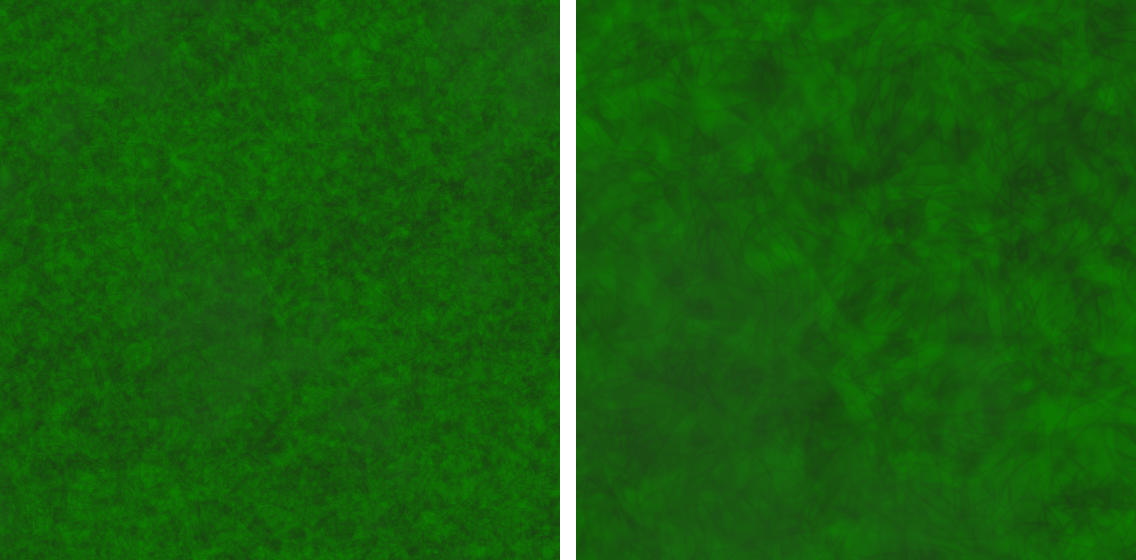
Left: the whole. Right: its middle third, enlarged.
Write a three.js fragment shader that draws this texture.

```glsl
// Mottled green fibre paper: crossing dark fibres over soft diagonal clouds and grey haze.
varying vec2 vUv;

const vec3 DARK_GREEN = vec3(0.09, 0.27, 0.06);
const vec3 BRIGHT_GREEN = vec3(0.05, 0.49, 0.0);
const vec3 HAZE_GREY = vec3(0.13, 0.36, 0.11);

const float BASE_TONE = 0.615;
const float CLOUD_STRENGTH = 0.22;
const float MOTTLE_STRENGTH = 0.17;
const float FIBRE_DEPTH = 0.42;               // darkest that piled up fibres can get
const float FIBRE_DENSITY = 0.65;
const float FACET_STRENGTH = 0.042;
const float HAZE_STRENGTH = 0.42;

const float GRAIN_ANGLE = 0.6;                // main slant, in radians
const vec2 CLOUD_SCALE = vec2(2.2, 4.2);      // cells along and across the slant
const vec2 MOTTLE_SCALE = vec2(17.0, 27.0);
const int FIBRE_LAYERS = 12;
const float FIBRE_SCALE_MIN = 32.0;
const float FIBRE_SCALE_MAX = 105.0;
const float FIBRE_STRETCH = 2.9;
const float FIBRE_WIDTH = 0.12;
const float PATCH_SCALE = 26.0;               // size of the gaps along fibres
const float WARP_SCALE = 15.0;
const float WARP_AMOUNT = 0.01;

float hash(vec2 p) {
  vec3 q = fract(vec3(p.xyx) * 0.1031);
  q += dot(q, q.yzx + 33.33);
  return fract((q.x + q.y) * q.z);
}

vec2 gradientAt(vec2 cell) {
  float angle = 6.2832 * hash(cell);
  return vec2(cos(angle), sin(angle));
}

float gradientNoise(vec2 p) {
  vec2 cell = floor(p);
  vec2 f = fract(p);
  vec2 u = f * f * f * (f * (f * 6.0 - 15.0) + 10.0);
  vec2 e = vec2(1.0, 0.0);
  float a = dot(gradientAt(cell), f);
  float b = dot(gradientAt(cell + e.xy), f - e.xy);
  float c = dot(gradientAt(cell + e.yx), f - e.yx);
  float d = dot(gradientAt(cell + e.xx), f - e.xx);
  return mix(mix(a, b, u.x), mix(c, d, u.x), u.y);
}

// Coordinates along and across a direction
vec2 alongAxis(vec2 p, float angle) {
  vec2 axis = vec2(cos(angle), sin(angle));
  return vec2(dot(p, axis), dot(p, vec2(-axis.y, axis.x)));
}

float fbm(vec2 p) {
  float sum = 0.0;
  float weight = 1.0;
  for (int i = 0; i < 4; i++) {
    sum += weight * gradientNoise(p);
    p = alongAxis(p, 0.35) * 2.03 + 17.3;
    weight *= 0.6;
  }
  return sum;
}

// Thin broken creases (x) and the light and dark shards between them (y)
vec2 fibres(vec2 p) {
  vec2 sum = vec2(0.0);
  for (int i = 0; i < FIBRE_LAYERS; i++) {
    float layer = float(i);
    float angle = GRAIN_ANGLE + layer * 2.4;
    float scale = mix(FIBRE_SCALE_MIN, FIBRE_SCALE_MAX, fract(layer * 0.618));
    vec2 q = alongAxis(p, angle) * scale * vec2(1.0 / FIBRE_STRETCH, 1.0);
    float n = gradientNoise(q + 71.0 * layer + 200.0);
    float present = smoothstep(-0.15, 0.3, gradientNoise(p * PATCH_SCALE + 31.0 * layer + 90.0));
    sum.x += present * (1.0 - smoothstep(0.0, FIBRE_WIDTH, abs(n)));
    sum.y += clamp(n / FIBRE_WIDTH, -1.0, 1.0);
  }
  return sum;
}

void main() {
  vec2 slanted = alongAxis(vUv, GRAIN_ANGLE);

  // Bend the fibres
  vec2 bend = vec2(gradientNoise(vUv * WARP_SCALE + 5.0),
                   gradientNoise(vUv * WARP_SCALE + 47.0));
  vec2 fibre = fibres(vUv + WARP_AMOUNT * bend);
  float crease = FIBRE_DEPTH * (1.0 - exp(-FIBRE_DENSITY * fibre.x));

  // Soft light and dark areas
  float cloud = fbm(slanted * CLOUD_SCALE + 40.0);
  float mottle = fbm((slanted + 0.5 * WARP_AMOUNT * bend) * MOTTLE_SCALE + 120.0);

  float tone = BASE_TONE + CLOUD_STRENGTH * cloud + MOTTLE_STRENGTH * mottle
             - crease + FACET_STRENGTH * fibre.y;
  vec3 color = mix(DARK_GREEN, BRIGHT_GREEN, clamp(tone, 0.0, 1.0));

  // Greyish haze patches
  float haze = smoothstep(0.0, 0.65, fbm(vUv * 3.8 + 63.0));
  color = mix(color, HAZE_GREY, HAZE_STRENGTH * haze);

  gl_FragColor = vec4(color, 1.0);
}
```
